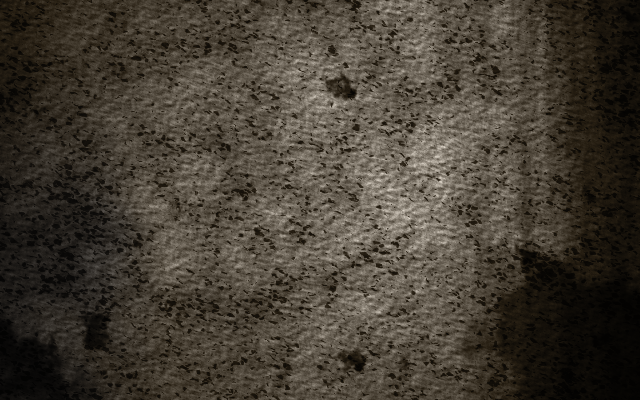
Write a Shadertoy shader that draws this texture.

```glsl
// Dark weathered plaster: pitted grain, soot stains and a heavy vignette.
#define PEAK_LEVEL 0.47
#define GRAIN_FREQ vec2(72.0, 112.0)
#define RELIEF 1.05
#define PIT_DEPTH 0.68
#define STAIN_FREQ 5.0
#define STAIN_DEPTH 0.72
#define GLOW_CENTRE vec2(0.87, 0.58)
#define GLOW_SIZE vec2(0.85, 1.0)
#define WARM_SHIFT vec3(0.0, 0.032, 0.08)
#define COOL_SHIFT vec3(0.015, 0.022, 0.025)

float hash(vec2 p) {
    vec3 q = fract(p.xyx * 0.1031);
    q += dot(q, q.yzx + 33.33);
    return fract((q.x + q.y) * q.z);
}

float noise(vec2 p) {
    vec2 i = floor(p), f = fract(p);
    f = f * f * (3.0 - 2.0 * f);
    float low = mix(hash(i), hash(i + vec2(1, 0)), f.x);
    float high = mix(hash(i + vec2(0, 1)), hash(i + vec2(1, 1)), f.x);
    return mix(low, high, f.y);
}

float fbm(vec2 p) {
    float sum = 0.0, amp = 0.5;
    for (int i = 0; i < 4; i++) {
        sum += amp * noise(p);
        p = mat2(1.6, 1.2, -1.2, 1.6) * p + 17.3;
        amp *= 0.5;
    }
    return sum / 0.9375;
}

// Signed distance to scattered discs, one per cell; negative radii vanish.
float scatteredDiscs(vec2 p, float minRadius, float maxRadius) {
    vec2 cell = floor(p);
    float nearest = 2.0;
    for (int y = -1; y <= 1; y++)
    for (int x = -1; x <= 1; x++) {
        vec2 id = cell + vec2(x, y);
        vec2 centre = id + vec2(hash(id + 41.0), hash(id + 83.0));
        float radius = mix(minRadius, maxRadius, hash(id + 127.0));
        nearest = min(nearest, length(p - centre) - radius);
    }
    return nearest;
}

void mainImage(out vec4 fragColor, in vec2 fragCoord) {
    vec2 p = fragCoord / iResolution.y;
    p.x *= 1.6 * iResolution.y / iResolution.x;

    // Broad light, mottling and vertical streaks
    float mottle = fbm(p * 5.0 + 3.0) - 0.5;
    float patches = fbm(p * 17.0 + 9.0) - 0.5;
    float streaks = fbm(vec2(p.x * 28.0, p.y * 2.0)) - 0.5;
    vec2 away = (p - GLOW_CENTRE) / GLOW_SIZE;
    float level = PEAK_LEVEL * exp(-1.25 * dot(away, away));
    level *= 1.0 + 0.8 * mottle + 0.5 * patches;
    level *= 1.0 + streaks * smoothstep(0.9, 1.5, p.x);
    level *= 1.0 - 0.5 * smoothstep(1.3, 1.6, p.x + 0.3 * mottle);

    // Soot in the lower corners
    vec2 ragged = p + 0.35 * vec2(mottle, -mottle) + 0.22 * patches;
    float soot = smoothstep(1.19, 1.31, ragged.x) * smoothstep(0.42, 0.27, ragged.y);
    float corner = smoothstep(0.17, 0.04, length((ragged - vec2(0.08, 0.04)) * vec2(0.8, 1.2)));
    level *= 1.0 - 0.68 * max(soot, corner);

    // Scattered ragged stains
    vec2 fray = vec2(fbm(p * 34.0), fbm(p * 34.0 + 50.0)) - 0.5;
    float stain = scatteredDiscs(p * STAIN_FREQ + 0.45 * fray + 11.0, -0.42, 0.21);
    level *= 1.0 - STAIN_DEPTH * smoothstep(0.04, -0.1, stain);

    // Embossed grain and flat dark pits
    vec2 g = (p + vec2(0.0, 0.2 * p.x)) * GRAIN_FREQ;
    float relief = fbm(g) - fbm(g + vec2(0.35, -0.55));
    vec2 warp = vec2(noise(g * 1.4 + 5.0), noise(g * 1.4 + 31.0)) - 0.5;
    float shade = 1.0 - smoothstep(0.05, 0.4, level);
    float spread = 0.16 * shade - 0.7 * patches - 0.3 * mottle;
    float pit = scatteredDiscs(g * 0.85 + 0.9 * warp, -0.3, 0.36) - spread;
    level *= 1.0 + RELIEF * relief;
    level *= 1.0 - PIT_DEPTH * smoothstep(0.14, -0.16, pit);
    level *= 0.92 + 0.16 * hash(floor(p * 320.0));
    level = max(level, 0.012);

    // Warm stone, cooler toward the lower left
    float cool = smoothstep(0.55, 0.1, p.x + 0.5 * mottle) * smoothstep(1.0, 0.3, p.y);
    vec3 shift = mix(WARM_SHIFT, COOL_SHIFT, 0.75 * cool);
    vec3 colour = level - shift * min(1.0, level / 0.15);
    fragColor = vec4(clamp(colour, 0.0, 1.0), 1.0);
}
```
